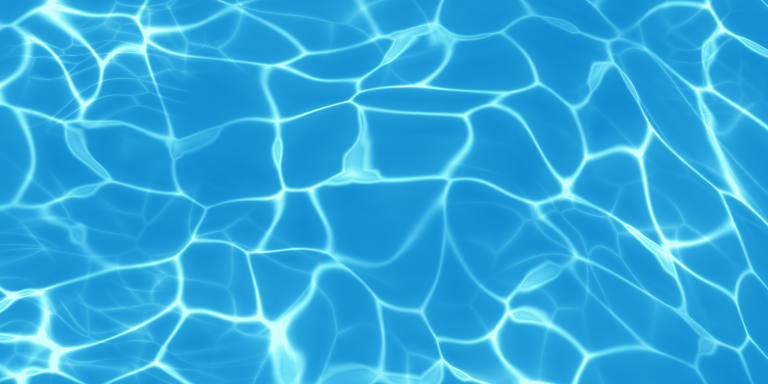
Write a WebGL 1 fragment shader that draws this texture.

```glsl
precision highp float;
// Sunlit swimming pool water: a bent web of bright caustic lines over blue.
uniform vec2 u_resolution;

vec2 hash2(vec2 cell) {
  vec2 k = vec2(dot(cell, vec2(127.1, 311.7)), dot(cell, vec2(269.5, 183.3)));
  return fract(sin(k) * 43758.54);
}

mat2 turn(float angle) {
  float c = cos(angle), s = sin(angle);
  return mat2(c, s, -s, c);
}

// Layered sines, roughly -1 to 1.
float swell(vec2 p, float frequency, float phase) {
  float sum = 0.0;
  float weight = 0.5;
  for (int i = 0; i < 4; i++) {
    p = turn(1.1) * p;
    sum += weight * sin(frequency * p.x + phase + 1.6 * sin(frequency * 0.7 * p.y + phase));
    frequency *= 1.7;
    weight *= 0.6;
  }
  return sum;
}

// Bends the plane with successively finer waves.
vec2 refractPlane(vec2 p, float strength, float phase) {
  float frequency = 6.5;
  for (int i = 0; i < 4; i++) {
    vec2 q = turn(0.8 + 1.3 * float(i)) * p;
    p += strength / frequency * sin(frequency * q.yx + phase + vec2(0.0, 2.1));
    frequency *= 1.75;
    phase += 1.9;
  }
  return p;
}

// Cellular noise: x is zero on cell borders, y is zero where borders meet.
vec2 cellBorders(vec2 p, float jitter) {
  vec2 base = floor(p);
  vec3 nearest = vec3(9.0);
  for (int j = -1; j <= 1; j++) {
    for (int i = -1; i <= 1; i++) {
      vec2 cell = base + vec2(float(i), float(j));
      float d = length(cell + 0.5 + jitter * (hash2(cell) - 0.5) - p);
      if (d < nearest.x) nearest = vec3(d, nearest.xy);
      else if (d < nearest.y) nearest = vec3(nearest.x, d, nearest.y);
      else nearest.z = min(nearest.z, d);
    }
  }
  return nearest.yz - nearest.x;
}

// Sharp line that opens into a pale ribbon with bright rims.
float causticLine(float d, float ribbon, float width) {
  float rim = (d - ribbon) / width;
  float line = exp(-rim * rim);
  float inside = 1.0 - smoothstep(-width, width, d - ribbon);
  return max(line, 0.65 * inside * smoothstep(0.0, width, ribbon));
}

vec3 waterColor(float light) {
  float s = clamp(light, -0.12, 1.0) * 5.0;
  vec3 c = mix(vec3(0.09, 0.57, 0.82), vec3(0.16, 0.65, 0.87), min(s, 1.0));
  c = mix(c, vec3(0.29, 0.76, 0.92), clamp(s - 1.0, 0.0, 1.0));
  c = mix(c, vec3(0.42, 0.87, 0.96), clamp(s - 2.0, 0.0, 1.0));
  c = mix(c, vec3(0.56, 0.96, 0.98), clamp(s - 3.0, 0.0, 1.0));
  return mix(c, vec3(0.81, 1.0, 0.99), clamp(s - 4.0, 0.0, 1.0));
}

void main() {
  vec2 p = gl_FragCoord.xy / u_resolution.y;
  float aspect = u_resolution.x / u_resolution.y;

  // Perspective flattens the far side; the right side drifts into diagonals.
  vec2 plane = vec2(p.x, p.y * (1.0 + 0.2 * p.y));
  float drift = max(p.x - 0.58 * aspect, 0.0);
  plane.y += 0.6 * drift * drift;

  // Main web.
  vec2 bent = refractPlane(plane, 0.3, 0.7);
  vec2 web = cellBorders(bent * vec2(4.3, 5.4) + 3.0, 0.9);
  float d = web.x * 0.1;
  float power = clamp(0.72 + 0.42 * swell(plane, 7.0, 2.0), 0.25, 1.15);
  float ribbon = 0.016 * smoothstep(0.38, 0.85, swell(plane, 9.0, 4.3));
  float light = power * 0.68 * causticLine(d, ribbon, 0.0062);
  light += power * 0.24 * exp(-d / 0.026);
  light += power * 0.3 * exp(-web.y * web.y * 70.0);

  // Fainter second web, seen in patches.
  vec2 veil = refractPlane(turn(0.5) * plane + 4.0, 0.38, 3.1);
  float veilD = cellBorders(veil * vec2(5.2, 6.6), 0.95).x * 0.085;
  float veilPower = smoothstep(-0.35, 0.75, swell(plane, 5.0, 0.4));
  light += veilPower * (0.24 * exp(-veilD / 0.007) + 0.1 * exp(-veilD / 0.03));

  // Choppy flat ripples at the left and in the far right corner.
  float left = 1.0 - smoothstep(0.1, 0.42, p.x / aspect);
  float corner = smoothstep(0.45, 0.1, length(vec2(aspect, 1.0) - p));
  float chop = max(left, corner) * smoothstep(-0.2, 0.6, swell(p, 8.0, 1.2));
  vec2 rippled = refractPlane(p + 7.0, 0.4, 5.0);
  float rippleD = cellBorders(rippled * vec2(7.0, 17.0), 0.95).x * 0.04;
  light += chop * 0.32 * exp(-rippleD / 0.005);

  // Soft tone and faint streaks inside the cells.
  light += 0.05 * swell(plane, 6.0, 5.5) - 0.015;
  light += 0.022 * swell(bent * vec2(1.0, 1.8), 24.0, 2.7);

  gl_FragColor = vec4(waterColor(light), 1.0);
}
```
